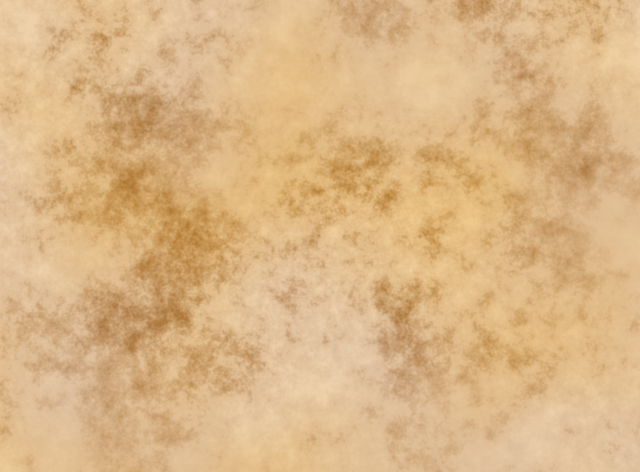
A WebGL 1 fragment shader for this texture:

```glsl
precision highp float;
// Aged parchment: broad tan and brown stains broken up by fine mottled grain.
// Gradient noise is summed in two bands, stains and grain; the total picks a
// tone from a three-colour ramp, and a slow noise shifts it from gold to grey.

uniform vec2 u_resolution;

const vec3 STAIN_BROWN = vec3(0.715, 0.520, 0.295);
const vec3 PAPER_TAN   = vec3(0.873, 0.733, 0.558);
const vec3 PALE_CREAM  = vec3(0.935, 0.815, 0.645);
const vec3 GREY_SHIFT  = vec3(-0.015, 0.030, 0.160);

const float STAIN_SCALE   = 2.6;   // stain cells per canvas height
const float STAIN_FALLOFF = 0.62;
const float GRAIN_SCALE   = 20.0;  // coarsest grain cells per canvas height
const float GRAIN_FALLOFF = 0.80;
const float GRAIN_AMOUNT  = 0.45;
const float TINT_SCALE    = 1.9;
const float CONTRAST      = 0.68;

// Doubles the frequency and turns the lattice to hide its axes.
const mat2 OCTAVE_TURN = mat2(1.6, 1.2, -1.2, 1.6);

vec2 hash2(vec2 p) {
  vec3 q = fract(p.xyx * vec3(0.1031, 0.1030, 0.0973));
  q += dot(q, q.yzx + 33.33);
  return fract((q.xx + q.yz) * q.zy);
}

float cornerSlope(vec2 cell, vec2 offset) {
  return dot(hash2(cell) * 2.0 - 1.0, offset);
}

float gradientNoise(vec2 p) {
  vec2 cell = floor(p);
  vec2 f = p - cell;
  vec2 s = f * f * f * (f * (f * 6.0 - 15.0) + 10.0);
  vec2 e = vec2(0.0, 1.0);
  float low  = mix(cornerSlope(cell, f),
                   cornerSlope(cell + e.yx, f - e.yx), s.x);
  float high = mix(cornerSlope(cell + e.xy, f - e.xy),
                   cornerSlope(cell + e.yy, f - e.yy), s.x);
  return mix(low, high, s.y);
}

// Four octaves of noise, each weaker than the last by the falloff.
float fractalNoise(vec2 p, float falloff) {
  float sum = 0.0;
  float amplitude = 1.0;
  for (int i = 0; i < 4; i++) {
    sum += amplitude * gradientNoise(p);
    p = OCTAVE_TURN * p + vec2(17.3, 9.7);
    amplitude *= falloff;
  }
  return sum;
}

vec3 parchmentRamp(float tone) {
  vec3 dark = mix(STAIN_BROWN, PAPER_TAN, clamp(tone * 2.0, -0.2, 1.0));
  return mix(dark, PALE_CREAM, clamp(tone * 2.0 - 1.0, 0.0, 1.0));
}

void main() {
  vec2 uv = gl_FragCoord.xy / u_resolution.y;

  // Broad stains and the finer grain over them
  float stain = fractalNoise(uv * STAIN_SCALE + vec2(41.7, 23.1), STAIN_FALLOFF);
  float grain = fractalNoise(uv * GRAIN_SCALE + vec2(113.2, 71.9), GRAIN_FALLOFF);

  // Grain fades on worn, pale patches and strengthens in stains
  float wear = gradientNoise(uv * TINT_SCALE + vec2(67.4, 88.6));
  float roughness = clamp(1.0 + 1.6 * wear - 0.6 * stain, 0.35, 1.6);

  float tone = 0.5 + CONTRAST * (stain + GRAIN_AMOUNT * roughness * grain);
  vec3 color = parchmentRamp(tone);

  // Slow drift between warm gold and greyish beige
  float tint = gradientNoise(uv * TINT_SCALE + vec2(29.5, 52.3))
             + 0.5 * gradientNoise(uv * TINT_SCALE * 2.3 + vec2(7.8, 95.1));
  color += GREY_SHIFT * tint;

  gl_FragColor = vec4(clamp(color, 0.0, 1.0), 1.0);
}
```
